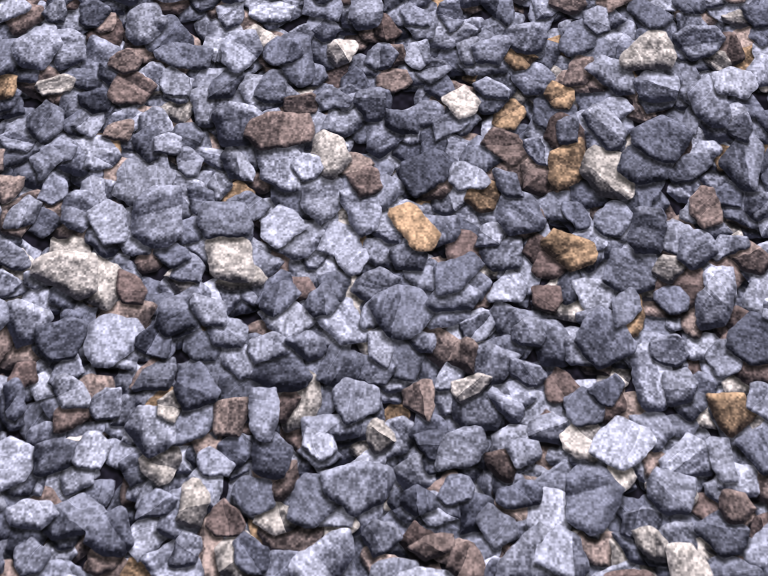
Reproduce this texture procedurally as a Shadertoy shader.

```glsl
// A bed of crushed blue-grey gravel with scattered brown and cream stones in sunlight.

const int   LAYERS        = 6;      // heaps of stones, painted bottom up
const int   FULL_LAYERS   = 4;      // lower heaps without empty cells
const int   SIDES         = 7;      // facets around each stone
const float CELL          = 0.086;  // stone spacing, in canvas heights
const float DENSITY       = 0.78;   // share of filled cells in the upper heaps
const float PERSPECTIVE   = 0.20;   // shrinking of stones towards the top
const float CORNER        = 20.0;   // higher gives sharper corners
const float SHADOW_LENGTH = 0.30;
const float SHADOW_DEPTH  = 0.62;
const float MOTTLE        = 0.72;   // strength of the surface speckle
const float BUMP          = 0.55;   // roughness of the surface
const float TAU           = 6.28319;

const vec3 SUN_DIRECTION = vec3(0.15, 0.74, 0.66);
const vec3 SUN_COLOUR    = vec3(1.02, 1.00, 0.99);
const vec3 SKY_COLOUR    = vec3(0.22, 0.22, 0.27);
const vec3 GAP_COLOUR    = vec3(0.13, 0.12, 0.16);
const vec3 SLATE_DARK    = vec3(0.41, 0.42, 0.475);
const vec3 SLATE_PALE    = vec3(0.71, 0.72, 0.775);
const vec3 BROWN_DARK    = vec3(0.44, 0.38, 0.37);
const vec3 BROWN_PALE    = vec3(0.66, 0.59, 0.56);
const vec3 CREAM         = vec3(0.78, 0.75, 0.72);
const vec3 OCHRE         = vec3(0.68, 0.57, 0.46);

// Integer hash of a lattice point to three values in 0..1
vec3 hash3(vec3 v) {
    uvec3 u = uvec3(ivec3(floor(v))) * 1664525u + 1013904223u;
    u.x += u.y * u.z; u.y += u.z * u.x; u.z += u.x * u.y;
    u ^= u >> 16u;
    u.x += u.y * u.z; u.y += u.z * u.x; u.z += u.x * u.y;
    return vec3(u >> 8u) / 16777216.0;
}

float noise(vec2 p) {
    vec2 i = floor(p), f = fract(p);
    f = f * f * (3.0 - 2.0 * f);
    float a = hash3(vec3(i, 7.0)).x;
    float b = hash3(vec3(i + vec2(1, 0), 7.0)).x;
    float c = hash3(vec3(i + vec2(0, 1), 7.0)).x;
    float d = hash3(vec3(i + vec2(1, 1), 7.0)).x;
    return mix(mix(a, b, f.x), mix(c, d, f.x), f.y);
}

// Rounded convex polygon: xy = outward facet direction, z = depth inside the edge
vec3 stoneShape(vec2 p, vec3 id, vec2 radii, float axis) {
    float total = 0.0;
    vec2 outward = vec2(0);
    for (int k = 0; k < SIDES; k++) {
        vec3 h = hash3(id + vec3(0, 0, 100 + 10 * k));
        float angle = TAU * (float(k) + 0.8 * h.x) / float(SIDES);
        vec2 dir = vec2(cos(angle), sin(angle));
        vec2 local = vec2(cos(angle - axis), sin(angle - axis));
        float reach = length(radii * local) * mix(0.72, 1.10, h.y);
        float weight = exp(CORNER * (dot(p, dir) - reach));
        total += weight;
        outward += weight * dir;
    }
    return vec3(outward / total, -log(total) / CORNER);
}

// Mineral colour chosen per stone
vec3 stoneColour(vec3 h) {
    if (h.x < 0.74) return mix(SLATE_DARK, SLATE_PALE, h.y);
    if (h.x < 0.91) return mix(BROWN_DARK, BROWN_PALE, h.y);
    return h.x < 0.98 ? CREAM : OCHRE;
}

// Lit surface of one stone
vec3 shadeStone(vec2 p, vec2 q, vec3 shape, vec3 id, vec3 sun) {
    vec3 look = hash3(id + vec3(0, 0, 20));
    vec3 form = hash3(id + vec3(0, 0, 30));
    vec3 tilt = hash3(id + vec3(0, 0, 40));

    // Two tilted top planes meet along a ridge
    float turn = TAU * form.x;
    vec2 along = vec2(cos(turn), sin(turn));
    float side = dot(q, along) + 0.5 * (form.y - 0.5);
    vec2 slope = mix(tilt.xy - 0.5, tilt.yz - vec2(0.5, 0.6), smoothstep(-0.05, 0.05, side));
    slope = slope * vec2(0.9, 1.0) + vec2(0.0, 0.18);
    float bevel = 1.0 - smoothstep(0.0, mix(0.18, 0.6, form.z), shape.z);
    slope += 1.2 * bevel * shape.xy;

    // Grain at three scales, stretched along the bedding of the stone
    vec2 s = p + look.yz * 9.0;
    vec2 bedding = vec2(dot(s, along), 0.55 * dot(s, vec2(-along.y, along.x)));
    float coarse = noise(bedding * 70.0);
    float medium = noise(bedding * 170.0 + 5.0);
    float fine = noise(s * 270.0 + 11.0);
    float grain = 0.2 * coarse + 0.4 * medium + 0.4 * fine - 0.5;
    float vein = 1.0 - smoothstep(0.0, 0.07, abs(noise(bedding * 38.0 + 19.0) - 0.5));
    slope += BUMP * (vec2(noise(s * 130.0 + 31.0), 0.5 * (medium + fine)) - 0.5);

    float sunlight = max(dot(normalize(vec3(slope, 1.0)), sun), 0.0);
    vec3 albedo = stoneColour(look) * (0.90 + 0.2 * look.z + MOTTLE * grain + 0.10 * vein);
    return albedo * (SKY_COLOUR + SUN_COLOUR * sunlight);
}

void mainImage(out vec4 fragColor, in vec2 fragCoord) {
    vec2 p = (fragCoord - vec2(0.5 * iResolution.x, 0.0)) / iResolution.y;
    p *= 1.0 + PERSPECTIVE * (p.y - 0.5);
    vec2 wobble = vec2(noise(p * 45.0), noise(p * 45.0 + 60.0)) - 0.5;
    wobble += 0.5 * vec2(noise(p * 120.0), noise(p * 120.0 + 60.0)) - 0.25;
    vec2 rough = p + 0.005 * wobble;
    vec3 sun = normalize(SUN_DIRECTION);
    vec3 colour = GAP_COLOUR * (0.6 + 0.8 * noise(p * 120.0));

    for (int layer = 0; layer < LAYERS; layer++) {
        vec2 g = rough / CELL + float(layer) * vec2(0.37, 0.61);
        for (int j = -1; j <= 1; j++)
        for (int i = -1; i <= 1; i++) {
            vec3 id = vec3(floor(g) + vec2(i, j), layer);
            vec3 place = hash3(id);
            if (layer >= FULL_LAYERS && place.z > DENSITY) continue;
            vec3 build = hash3(id + vec3(0, 0, 10));
            float size = mix(0.34, 0.62, build.x * build.x);
            vec2 q = (g - id.xy - 0.5 - 0.6 * (place.xy - 0.5)) / size;
            if (dot(q, q) > 4.0) continue;
            vec2 radii = vec2(mix(1.0, 1.42, build.y), mix(1.0, 0.68, build.y));
            float axis = 2.8 * (build.z - 0.5);

            // Cast shadow first, then the stone over it
            float cover = stoneShape(q + SHADOW_LENGTH * sun.xy, id, radii, axis).z;
            colour *= 1.0 - SHADOW_DEPTH * smoothstep(-0.10, 0.12, cover);
            vec3 shape = stoneShape(q, id, radii, axis);
            float pixel = 1.0 / (iResolution.y * CELL * size);
            float mask = smoothstep(-pixel, pixel, shape.z);
            if (mask > 0.0) colour = mix(colour, shadeStone(p, q, shape, id, sun), mask);
        }
    }
    fragColor = vec4(clamp(colour, 0.0, 1.0), 1.0);
}
```
